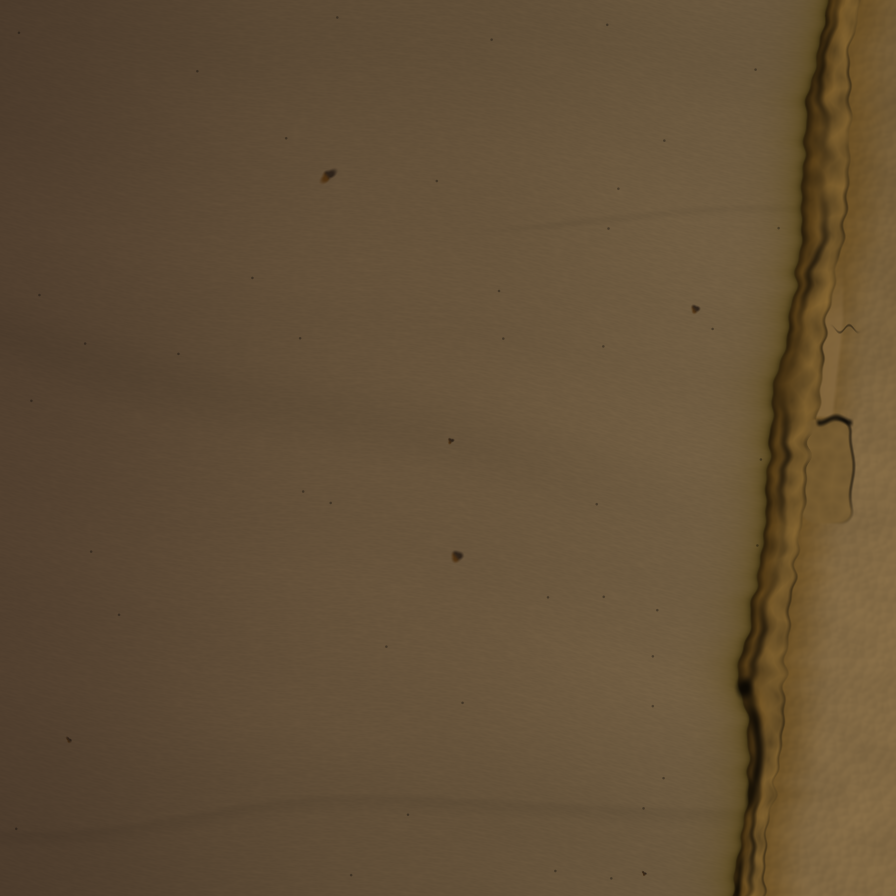
This texture is drawn by a WebGL 2 fragment shader. Its source:

```glsl
#version 300 es
precision highp float;
uniform vec2 u_resolution;
out vec4 fragColor;

vec2 hash2(vec2 p) {
  vec3 q = fract(p.xyx * vec3(.1031, .1030, .0973));
  q += dot(q, q.yzx + 33.33);
  return fract((q.xx + q.yz) * q.zy);
}

// Distance to the nearest scattered cell point
float cellular(vec2 p) {
  vec2 id = floor(p), f = fract(p);
  float nearest = 2.0;
  for (int j = -1; j <= 1; j++)
    for (int i = -1; i <= 1; i++) {
      vec2 cell = vec2(i, j);
      nearest = min(nearest, length(cell + hash2(id + cell) - f));
    }
  return nearest;
}

float layeredSines(vec2 p) {
  float sum = 0.0, amp = 0.5;
  for (int i = 0; i < 4; i++) {
    sum += amp * sin(p.x + 1.7 * sin(p.y + float(i))) * cos(p.y * 0.8 + sin(p.x * 0.7));
    p = mat2(1.5, 1.1, -1.1, 1.5) * p + 2.3;
    amp *= 0.55;
  }
  return sum;
}

float stroke(float d, float width) {
  return 1.0 - smoothstep(0.0, width, abs(d));
}

// Left and right border of the seam at height y
vec2 seamBorders(float y) {
  const vec2 border[17] = vec2[17](
    vec2(.818, .853), vec2(.826, .857), vec2(.836, .866), vec2(.835, .873),
    vec2(.825, .877), vec2(.838, .882), vec2(.849, .889), vec2(.855, .899),
    vec2(.859, .903), vec2(.864, .915), vec2(.878, .921), vec2(.889, .934),
    vec2(.895, .943), vec2(.897, .946), vec2(.900, .950), vec2(.911, .949),
    vec2(.925, .960));
  float s = clamp(y, 0.0, 0.9999) * 16.0;
  int i = int(s);
  vec2 b = mix(border[i], border[i + 1], smoothstep(0.0, 1.0, fract(s)));
  b.x += .0016 * sin(95.0 * y + 2.0 * sin(37.0 * y)) + .0008 * sin(260.0 * y);
  b.y += .0020 * sin(81.0 * y + 2.5 * sin(51.0 * y)) + .0010 * sin(230.0 * y + 1.0);
  return b;
}

vec3 woodPanel(vec2 p) {
  vec3 col = mix(vec3(.315, .245, .180), vec3(.405, .328, .232), smoothstep(-.08, .48, p.x));
  col = mix(col, vec3(.448, .370, .260), smoothstep(.40, .86, p.x));
  col *= 1.0 - .07 * smoothstep(.70, 1.0, p.y) - .06 * smoothstep(.25, 0.0, p.y);
  // Broad stains and fine grain, sloping down to the right
  vec2 g = vec2(p.x, p.y + .16 * p.x + .012 * sin(p.x * 9.0));
  col *= 1.0 + .025 * layeredSines(g * vec2(3.0, 13.0) + 1.0);
  col *= 1.0 - .05 * stroke(g.y - .63 + .10 * p.x, .055) * smoothstep(.9, .3, p.x);
  float fineGrain = cellular(g * vec2(45.0, 330.0)) + cellular(g * vec2(130.0, 420.0));
  col *= 1.0 + .035 * (fineGrain - 0.9);
  // Faint growth lines
  float arc = p.y - .068 - .04 * smoothstep(.05, .38, p.x) + .015 * smoothstep(.4, .8, p.x);
  col *= 1.0 - .045 * smoothstep(-.02, 0.0, arc) * smoothstep(.008, 0.0, arc);
  float upperArc = p.y - .742 - .025 * smoothstep(.5, .85, p.x);
  col *= 1.0 - .04 * stroke(upperArc, .007) * smoothstep(.48, .65, p.x);
  return col;
}

vec3 plasterWall(vec2 p, float fromSeam) {
  vec3 col = mix(vec3(.505, .408, .262), vec3(.445, .355, .215), smoothstep(.35, 1.0, p.y));
  col = mix(vec3(.425, .315, .140), col, smoothstep(-.01, .055, fromSeam));
  float relief = cellular(p * 95.0) - cellular(p * 95.0 + vec2(.25, -.25));
  return col * (1.0 + .07 * relief + .05 * layeredSines(p * 38.0));
}

vec3 seamFill(float t, float y) {
  float bumps = cellular(vec2(t * 2.2, y * 32.0));
  vec3 col = mix(vec3(.315, .220, .075), vec3(.455, .345, .165), smoothstep(.05, .75, t));
  col *= .84 + .32 * bumps + .10 * layeredSines(vec2(t * 4.0, y * 60.0));
  // Wandering fissure and darker borders
  float fissure = t - .36 - .13 * sin(y * 17.0 + 1.0) - .07 * sin(y * 53.0);
  col *= 1.0 - .50 * stroke(fissure, .17) * (.6 + .4 * sin(y * 29.0));
  col *= 1.0 - .42 * stroke(t, .20);
  return col * (1.0 - .45 * stroke(t - 1.0, .12) * (.65 + .35 * sin(y * 43.0)));
}

void main() {
  vec2 p = gl_FragCoord.xy / u_resolution;
  float px = 1.0 / u_resolution.y;
  vec2 border = seamBorders(p.y);
  float t = (p.x - border.x) / (border.y - border.x);

  // Panel with an olive stain towards the seam
  vec3 panel = woodPanel(p);
  float gap = max(border.x - p.x, 0.0);
  panel = mix(panel, vec3(.365, .290, .085), .8 * exp(-gap * 48.0));
  panel *= 1.0 - .35 * exp(-gap * 260.0);

  // Dark specks: position, radius, stretch
  const vec4 speck[6] = vec4[6](
    vec4(.366, .804, .0055, 2.1), vec4(.776, .655, .0050, 1.0), vec4(.503, .508, .0028, 1.2),
    vec4(.510, .379, .0068, 1.1), vec4(.077, .174, .0040, .6), vec4(.719, .025, .0028, .7));
  for (int i = 0; i < 6; i++) {
    vec2 d = mat2(.77, -.64, .64, .77) * (p - speck[i].xy);
    float r = length(d * vec2(1.0 / speck[i].w, 1.0)) + .0007 * sin(atan(d.y, d.x) * 3.0);
    vec3 tint = mix(vec3(.30, .18, .05), vec3(.15, .11, .08), smoothstep(-.004, .002, d.x));
    panel = mix(panel, tint, .88 * smoothstep(speck[i].z + px, speck[i].z * .45, r));
  }
  vec2 dustId = floor(p * 17.0), dust = hash2(dustId + 7.0);
  float dustDist = length(fract(p * 17.0) - .2 - .6 * dust) / 17.0;
  panel *= 1.0 - .35 * step(.86, hash2(dustId).x) * smoothstep(.0022, .0005, dustDist);

  // Plaster with a lit flake above a broken pocket
  vec3 wall = plasterWall(p, p.x - border.y);
  float flakeEdge = p.x - .940 + .11 * max(.64 - p.y, 0.0);
  float flake = smoothstep(.004, -.002, flakeEdge) * smoothstep(.532, .537, p.y) * smoothstep(.72, .62, p.y);
  wall = mix(wall, vec3(.525, .415, .255), .75 * flake);
  wall *= 1.0 - .4 * stroke(p.y - .633 - .004 * sin(p.x * 300.0), .0025) * smoothstep(.925, .94, p.x) * smoothstep(.962, .95, p.x);
  vec2 q = abs(p - vec2(.922 + .002 * sin(p.y * 95.0), .474)) - vec2(.013, .042);
  float pocket = length(max(q, 0.0)) + min(max(q.x, q.y), 0.0) - .016;
  float pocketMask = smoothstep(.002, -.002, pocket);
  wall = mix(wall, vec3(.455, .352, .185) * (.95 + .1 * cellular(p * 70.0)), .85 * pocketMask);
  wall *= 1.0 - .5 * stroke(pocket, .003) * smoothstep(.925, .945, p.x) * smoothstep(.40, .46, p.y);
  float lip = p.y - .531 - .003 * sin(p.x * 170.0);
  wall *= 1.0 - .72 * stroke(lip, .006) * smoothstep(.909, .915, p.x) * smoothstep(.954, .948, p.x);

  // Join the parts
  vec3 col = mix(panel, seamFill(t, p.y), smoothstep(-.0015, .0015, p.x - border.x));
  float wallMask = smoothstep(-.0015, .0015, p.x - border.y);
  col = mix(col, wall, max(wallMask, pocketMask * smoothstep(.895, .909, p.x)));

  // Deep shadows in the lower seam
  float hollow = length((p - vec2(.831, .232)) * vec2(1.0, .8));
  col *= 1.0 - .75 * smoothstep(.013, .002, hollow);
  float slit = p.x - .843 - .004 * sin(p.y * 48.0);
  col *= 1.0 - .68 * stroke(slit, .010) * smoothstep(.08, .12, p.y) * smoothstep(.24, .19, p.y);
  col *= 1.0 - .6 * stroke(p.x - .823 - .1 * p.y, .006) * smoothstep(.06, .03, p.y);
  fragColor = vec4(col, 1.0);
}
```
